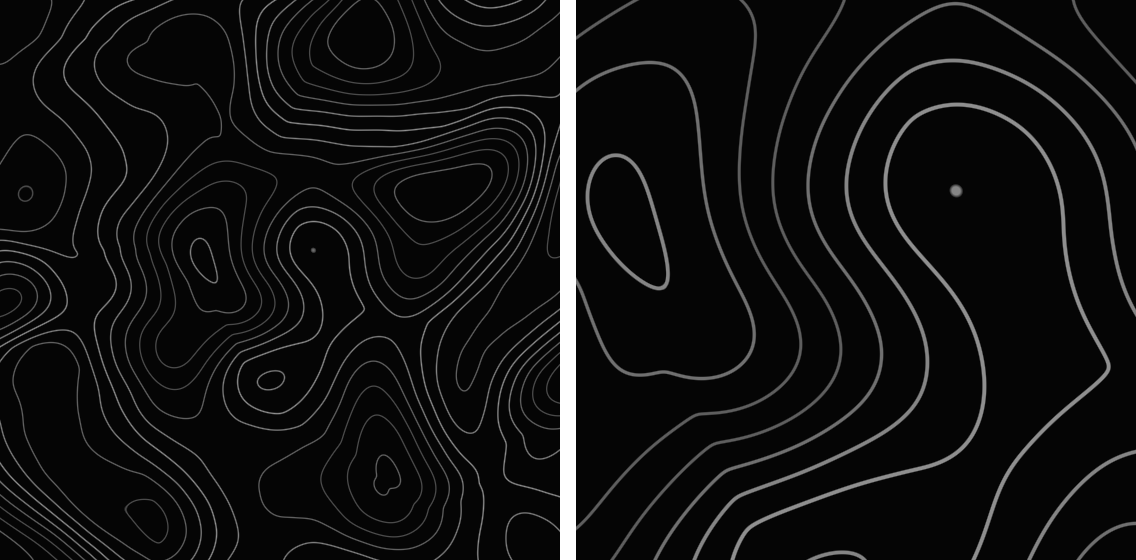
Left, the full canvas; right, a detail of the centre.
This pattern is drawn by a WebGL 2 fragment shader. Its source:

```glsl
#version 300 es
precision highp float;

uniform vec2 u_resolution;
out vec4 fragColor;

// Integer hash giving a unit gradient for a lattice cell
vec2 cellGradient(ivec2 cell) {
    uvec2 v = uvec2(cell + 4096) * uvec2(1597334673u, 3812015801u);
    uint n = (v.x ^ v.y) * 1664525u;
    n = (n ^ (n >> 15u)) * 2246822519u;
    n ^= n >> 13u;
    return normalize(vec2(n & 65535u, n >> 16u) - 32767.5);
}

// Gradient noise, roughly -0.7 to 0.7
float noise(vec2 p) {
    ivec2 c = ivec2(floor(p));
    vec2 f = fract(p);
    vec2 w = f * f * f * (f * (f * 6.0 - 15.0) + 10.0);
    float a = dot(cellGradient(c), f);
    float b = dot(cellGradient(c + ivec2(1, 0)), f - vec2(1, 0));
    float d = dot(cellGradient(c + ivec2(0, 1)), f - vec2(0, 1));
    float e = dot(cellGradient(c + ivec2(1, 1)), f - vec2(1, 1));
    return mix(mix(a, b, w.x), mix(d, e, w.x), w.y);
}

// Terrain height, measured in contour steps
float height(vec2 p) {
    vec2 warp = vec2(noise(p * 2.4 + 17.3), noise(p * 2.4 + 43.7));
    vec2 q = p + 0.13 * warp;
    float hills = noise(q * 3.5 + 5.2);
    float fold = noise(q * 2.9 + 71.4);
    float crease = sqrt(fold * fold + 0.0003);   // rounded ridge line
    float ripple = noise(p * 15.0 + 29.1);
    return 11.0 * (hills + 0.32 * crease + 0.011 * ripple);
}

// Share of a soft pixel covered by a stroke at the given distance
float coverage(float dist, float halfWidth, float pixel) {
    float reach = 0.65 * pixel;
    float overlap = min(dist + reach, halfWidth) - max(dist - reach, -halfWidth);
    return max(overlap, 0.0) / (2.0 * reach);
}

void main() {
    float pixel = 1.0 / min(u_resolution.x, u_resolution.y);
    vec2 p = gl_FragCoord.xy * pixel;

    // Slope turns the height offset into a distance on the canvas
    vec2 e = vec2(0.0008, 0.0);
    vec2 slope = vec2(height(p + e.xy) - height(p - e.xy),
                      height(p + e.yx) - height(p - e.yx)) / (2.0 * e.x);
    float h = height(p) + 0.5;
    float level = round(h);
    float dist = abs(h - level) / max(length(slope), 6.0);

    // Strokes cycle between faint and strong from level to level
    float strength = 0.5 + 0.5 * cos(level * 0.9);
    float halfWidth = mix(0.00088, 0.00118, strength);
    float lineGray = mix(0.36, 0.56, strength);

    float gray = mix(0.02, lineGray, coverage(dist, halfWidth, pixel));
    fragColor = vec4(vec3(gray), 1.0);
}
```
